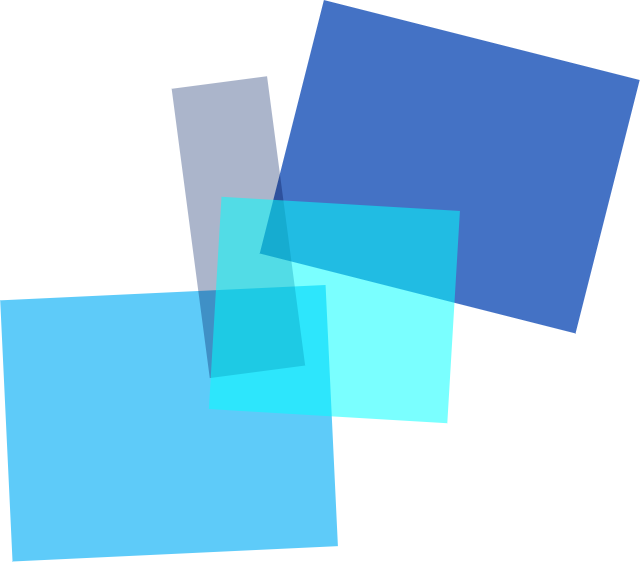
Write a Shadertoy shader that draws this background.

```glsl
// Four tilted translucent paper sheets overlapping on a white ground.

const vec3 WHITE = vec3(1.0);
const vec3 ROYAL_BLUE = vec3(0.267, 0.447, 0.773);
const vec3 SKY_BLUE = vec3(0.369, 0.796, 0.976);
const vec3 SLATE = vec3(0.671, 0.710, 0.796);
const vec3 CYAN = vec3(0.0, 1.0, 1.0);
const float CYAN_OPACITY = 0.522;

// Signed distance to a box rotated counterclockwise by angle
float tiltedBox(vec2 p, vec2 center, vec2 halfSize, float angle) {
    float c = cos(angle), s = sin(angle);
    vec2 q = p - center;
    q = abs(vec2(c * q.x + s * q.y, c * q.y - s * q.x)) - halfSize;
    return length(max(q, 0.0)) + min(max(q.x, q.y), 0.0);
}

// Smooth coverage across an edge of the given width
float coverage(float dist, float edge) {
    return clamp(0.5 - dist / edge, 0.0, 1.0);
}

// Sheet that filters the light below it
vec3 tint(vec3 base, vec3 color, float mask) {
    return base * mix(WHITE, color, mask);
}

void mainImage(out vec4 fragColor, in vec2 fragCoord) {
    // Canvas height is one unit
    vec2 p = fragCoord / iResolution.y;
    float edge = 1.0 / iResolution.y;

    // Sheet shapes
    vec2 largeSheet = vec2(0.2898, 0.2326);
    float royal = coverage(tiltedBox(p, vec2(0.8002, 0.7033), largeSheet, -0.248), edge);
    float sky = coverage(tiltedBox(p, vec2(0.3008, 0.2469), largeSheet, 0.0472), edge);
    float slate = coverage(tiltedBox(p, vec2(0.4242, 0.5958), vec2(0.0856, 0.2596), 0.131), edge);
    float cyan = coverage(tiltedBox(p, vec2(0.5950, 0.4484), vec2(0.2125, 0.1892), -0.0594), edge);

    // Multiplied lower sheets, then the translucent cyan on top
    vec3 color = tint(WHITE, ROYAL_BLUE, royal);
    color = tint(color, SKY_BLUE, sky);
    color = tint(color, SLATE, slate);
    color = mix(color, CYAN, cyan * CYAN_OPACITY);

    fragColor = vec4(color, 1.0);
}
```
